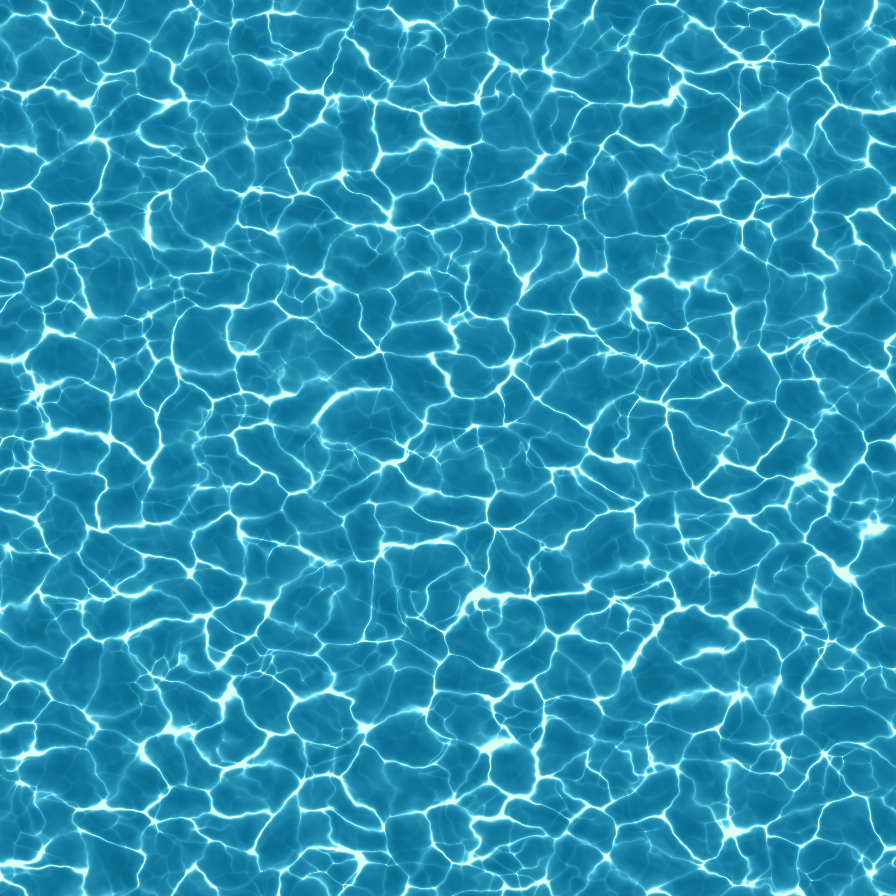
Give the GLSL for this texture, as a Shadertoy shader.

```glsl
#define CELLS vec2(18.5, 21.5)
#define JITTER 0.92
#define CORE_WIDTH 0.038
#define HALO_WIDTH 0.14
#define CORE_GAIN 0.95
#define HALO_GAIN 0.24
#define FINE_SCALE 1.65
#define FINE_GAIN 0.55
#define RIBBON_DIR vec2(0.93, 0.37)
#define MURK 0.20
#define BASE_LIGHT -0.03

const vec3 WATER[7] = vec3[7](
    vec3(0.05, 0.45, 0.59), vec3(0.11, 0.52, 0.66), vec3(0.16, 0.58, 0.70),
    vec3(0.23, 0.66, 0.80), vec3(0.35, 0.79, 0.90), vec3(0.53, 0.94, 0.98),
    vec3(0.86, 1.00, 0.96));

vec2 hash2(vec2 p) {
    vec3 q = fract(p.xyx * vec3(0.1031, 0.1030, 0.0973));
    q += dot(q, q.yzx + 33.33);
    return fract((q.xx + q.yz) * q.zy);
}

float cornerSlope(vec2 cell, vec2 offset) {
    float angle = 6.2832 * hash2(cell).x;
    return dot(vec2(cos(angle), sin(angle)), offset);
}

float gradientNoise(vec2 p) {
    vec2 i = floor(p), f = fract(p), e = vec2(1, 0);
    vec2 u = f * f * f * (f * (f * 6.0 - 15.0) + 10.0);
    float low = mix(cornerSlope(i, f), cornerSlope(i + e.xy, f - e.xy), u.x);
    float high = mix(cornerSlope(i + e.yx, f - e.yx), cornerSlope(i + e.xx, f - e.xx), u.x);
    return mix(low, high, u.y);
}

vec2 warp(vec2 p, float amount) {
    return amount * vec2(gradientNoise(p + 17.3), gradientNoise(p + 71.9));
}

vec2 cellPoint(vec2 cell) {
    return cell + 0.5 + JITTER * (hash2(cell + 40.0) - 0.5);
}

// Light gathered along the borders of a jittered cell network
float causticNet(vec2 p, float widthScale) {
    vec2 home = floor(p), nearest = home;
    float best = 1e3;
    for (int y = -1; y <= 1; y++)
    for (int x = -1; x <= 1; x++) {
        vec2 cell = home + vec2(x, y);
        vec2 d = cellPoint(cell) - p;
        if (dot(d, d) < best) { best = dot(d, d); nearest = cell; }
    }
    vec2 a = cellPoint(nearest);
    float swell = 1.0 + 0.8 * gradientNoise(p * 1.4 + 5.0);
    float light = 0.0;
    for (int y = -2; y <= 2; y++)
    for (int x = -2; x <= 2; x++) {
        if (x == 0 && y == 0) continue;
        vec2 cell = nearest + vec2(x, y);
        vec2 b = cellPoint(cell);
        vec2 normal = normalize(b - a);
        float dist = max(dot(0.5 * (a + b) - p, normal), 0.0);

        // Each border has its own strength; slanted ones spread into ribbons
        vec2 traits = hash2(nearest + cell + 90.0);
        float along = abs(dot(vec2(-normal.y, normal.x), RIBBON_DIR));
        float ribbon = 1.3 * pow(along, 8.0) * traits.y;
        float width = CORE_WIDTH * widthScale * swell * (1.0 + ribbon);
        float strength = mix(0.2, 1.2, traits.x);
        light += CORE_GAIN * strength * exp(-pow(dist / width, 1.25));
        light += HALO_GAIN * exp(-dist / HALO_WIDTH);
    }
    return light;
}

vec3 waterColor(float light) {
    vec3 color = WATER[0] * (1.0 + 0.6 * clamp(light, -0.3, 0.0));
    for (int i = 1; i < 7; i++)
        color = mix(color, WATER[i], clamp(light * 5.0 - float(i - 1), 0.0, 1.0));
    return color;
}

void mainImage(out vec4 fragColor, in vec2 fragCoord) {
    vec2 p = fragCoord / iResolution.xy * CELLS;

    // Broad warp varies the cell sizes, small warp bends the filaments
    vec2 bent = p + warp(p * 0.55, 0.75) + warp(p * 1.7, 0.22) + warp(p * 4.5, 0.06);
    float focus = smoothstep(-0.55, 0.35, gradientNoise(p * 0.9 + 31.0));
    float light = causticNet(bent, 1.0) * mix(0.6, 1.1, focus);

    // Finer, patchy net of wisps
    vec2 wisp = mat2(0.88, 0.47, -0.47, 0.88) * p * FINE_SCALE;
    wisp += warp(p * 1.1 + 9.0, 0.9) + warp(p * 3.2, 0.25);
    float patches = smoothstep(-0.15, 0.5, gradientNoise(p * 0.8 + 53.0));
    light += FINE_GAIN * mix(0.15, 1.0, patches) * causticNet(wisp, 1.3);

    // Soft murk and slanted streaks in the water body
    float murk = gradientNoise(p * 1.3 + 7.0) + 0.5 * gradientNoise(bent * 3.1);
    float streaks = gradientNoise(vec2(dot(bent, vec2(0.8, 0.6)) * 6.0, dot(bent, vec2(-0.6, 0.8)) * 1.5));
    light += BASE_LIGHT + MURK * (murk + 0.4 * streaks);

    fragColor = vec4(waterColor(light), 1.0);
}
```
